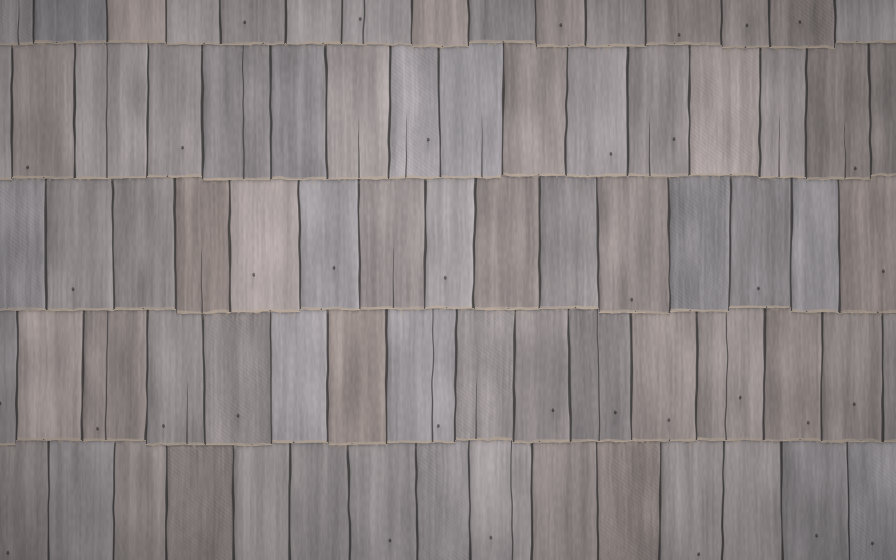
Reproduce this texture procedurally as a Shadertoy shader.

```glsl
// Weathered grey wooden shingles in five overlapping courses, with grain, gaps, nails and cracks.

// Layout, in canvas heights
const float ROW_HEIGHT = 0.2365;
const float FIRST_BUTT = 0.2104;   // height of the lowest visible butt line
const float PITCH = 0.1094;        // mean shingle width
const float JITTER = 0.28;         // spread of the side edges, in pitches
const float LEAN = 0.009;
const float RAGGED = 0.010;        // spread of the butt heights
const float GAP = 0.0019;          // half width of the side gaps
const float LIP = 0.0032;          // thickness of the pale butt edge
const float ROW_SHIFT[5] = float[5](0.72, 0.42, 0.82, 0.29, 0.67);

// Colours and wear
const vec3 WOOD = vec3(0.615, 0.583, 0.579);
const vec3 COOL = vec3(0.97, 1.0, 1.035);
const vec3 WARM = vec3(1.025, 1.0, 0.98);
const vec3 LIP_COLOR = vec3(0.71, 0.65, 0.59);
const vec3 GAP_COLOR = vec3(0.25, 0.24, 0.24);
const float TONE_SPREAD = 0.18;
const float VIGNETTE = 0.62;
const float SPLIT_CHANCE = 0.10;
const float CRACK_CHANCE = 0.15;
const float NAIL_CHANCE = 0.55;

struct Shingle { vec2 id; float left; float right; float butt; };

float hash(vec2 p) {
    return fract(sin(dot(p, vec2(127.1, 311.7))) * 43758.5453);
}

float noise(vec2 p) {
    vec2 i = floor(p), f = fract(p);
    f = f * f * (3.0 - 2.0 * f);
    return mix(mix(hash(i), hash(i + vec2(1, 0)), f.x),
               mix(hash(i + vec2(0, 1)), hash(i + vec2(1, 1)), f.x), f.y);
}

float rowShift(float row) {
    return ROW_SHIFT[clamp(int(row) + 1, 0, 4)];
}

// Leaning, slightly wavy side edge number k of a row
float sideEdge(float k, float row, float y) {
    vec2 id = vec2(k, row);
    float v = (y - FIRST_BUTT) / ROW_HEIGHT - row - 0.5;
    float wave = (noise(vec2(k * 17.0 + row * 5.0, y * 32.0)) - 0.5) * 0.0022;
    return PITCH * (k + rowShift(row) + JITTER * (hash(id) - 0.5))
         + LEAN * v * (hash(id + 7.3) - 0.5) + wave;
}

Shingle findShingle(vec2 p, float row) {
    float k = floor(p.x / PITCH - rowShift(row));
    if (p.x < sideEdge(k, row, p.y)) k -= 1.0;
    else if (p.x >= sideEdge(k + 1.0, row, p.y)) k += 1.0;
    vec2 id = vec2(k, row);
    float chips = (noise(vec2(p.x * 70.0, row * 9.0)) - 0.5) * 0.0025;
    float butt = FIRST_BUTT + row * ROW_HEIGHT + RAGGED * (hash(id + 3.1) - 0.5) + chips;
    return Shingle(id, sideEdge(k, row, p.y), sideEdge(k + 1.0, row, p.y), butt);
}

// Soft-edged line: 1 within the half width, 0 outside
float line(float d, float halfWidth, float aa) {
    return 1.0 - smoothstep(halfWidth - aa, halfWidth + aa, abs(d));
}

vec3 woodColor(vec2 p, Shingle s, float aa) {
    vec2 id = s.id, q = p + id * vec2(3.7, 5.3);
    float width = s.right - s.left, h = p.y - s.butt;
    float fromLeft = p.x - s.left, fromRight = s.right - p.x;

    // Grain, streaks, blotches and saw marks
    float bend = 0.004 * noise(q * 14.0);
    float grain = noise(vec2((q.x + bend) * 260.0, q.y * 9.0)) - 0.5;
    float streak = noise(vec2((q.x + bend) * 65.0, q.y * 3.5)) - 0.5;
    float blotch = noise(q * vec2(22.0, 14.0)) - 0.5;
    float fleck = noise(q * vec2(420.0, 90.0)) - 0.5;
    float sawn = step(0.82, hash(id + 21.7)) * sin((q.x * 0.75 + q.y) * 850.0) * noise(q * 30.0);
    float tone = 1.0 + TONE_SPREAD * (hash(id + 11.9) - 0.5) + 0.10 * grain
               + 0.16 * streak + 0.12 * blotch + 0.07 * fleck + 0.025 * sawn;
    vec3 color = WOOD * tone * mix(COOL, WARM, hash(id + 5.7));

    // Worn bright right side and shaded left side
    color *= 1.0 + 0.16 * hash(id + 2.3) * exp(-fromRight / 0.006);
    color *= 1.0 - 0.14 * exp(-fromLeft / 0.005);

    // Nail with a faint stain below
    vec2 nail = vec2(fromLeft - width * mix(0.2, 0.8, hash(id + 8.1)),
                     h - mix(0.015, 0.075, hash(id + 9.4)));
    float head = 1.0 - smoothstep(0.0015, 0.0035, length(nail * vec2(1.0, 0.75)));
    float stain = exp(-abs(nail.x) / 0.003) * smoothstep(-0.04, 0.0, nail.y) * step(nail.y, 0.0);
    color *= 1.0 - step(hash(id + 6.6), NAIL_CHANCE) * (0.38 * head + 0.12 * stain);

    // Full splits, or short cracks tapering upward from the butt
    float chance = hash(id + 14.2);
    float reach = chance < SPLIT_CHANCE ? 3.0 : (chance < SPLIT_CHANCE + CRACK_CHANCE ? 0.5 : 0.0);
    float taper = clamp(1.0 - h / (ROW_HEIGHT * max(reach, 0.01)), 0.0, 1.0);
    float crackX = fromLeft - width * mix(0.3, 0.7, hash(id + 4.4)) - 0.003 * noise(q * 25.0);
    float crack = line(crackX, 0.0013 * taper, aa) * smoothstep(0.0, 0.15, taper);

    // Pale butt edge, then the dark side gaps
    float lip = line(h, LIP * (0.5 + noise(q * 55.0)), aa);
    color = mix(color, LIP_COLOR, lip * mix(0.4, 0.95, noise(q * 40.0)));
    float gapWidth = GAP * mix(0.55, 1.35, noise(vec2(id.y * 13.0 + floor(p.x / PITCH), p.y * 18.0)));
    float gap = line(min(fromLeft, fromRight), gapWidth, aa);
    return mix(color, GAP_COLOR, max(gap * 0.9, crack * 0.8));
}

void mainImage(out vec4 fragColor, in vec2 fragCoord) {
    vec2 p = fragCoord / iResolution.y;
    float aa = 0.8 / iResolution.y;

    // Upper shingle covers the row beneath it down to its own butt
    float row = floor((p.y - FIRST_BUTT) / ROW_HEIGHT + 0.1);
    Shingle s = findShingle(p, row);
    float below = s.butt - p.y;
    if (below > 0.0) s = findShingle(p, row - 1.0);
    vec3 color = woodColor(p, s, aa);

    // Thin cast shadow and tan crumbs under the butt
    if (below > 0.0) {
        float crumbs = smoothstep(0.55, 0.8, noise(p * 190.0)) * exp(-below / 0.006);
        color *= 1.0 - 0.5 * exp(-below / 0.0025);
        color = mix(color, LIP_COLOR, 0.6 * crumbs);
        color = mix(LIP_COLOR, color, smoothstep(0.0, 2.0 * aa, below));
    }

    // Light falling off toward the corners
    vec2 c = fragCoord / iResolution.xy - vec2(0.5, 0.54);
    fragColor = vec4(color * (1.03 - VIGNETTE * dot(c, c)), 1.0);
}
```
